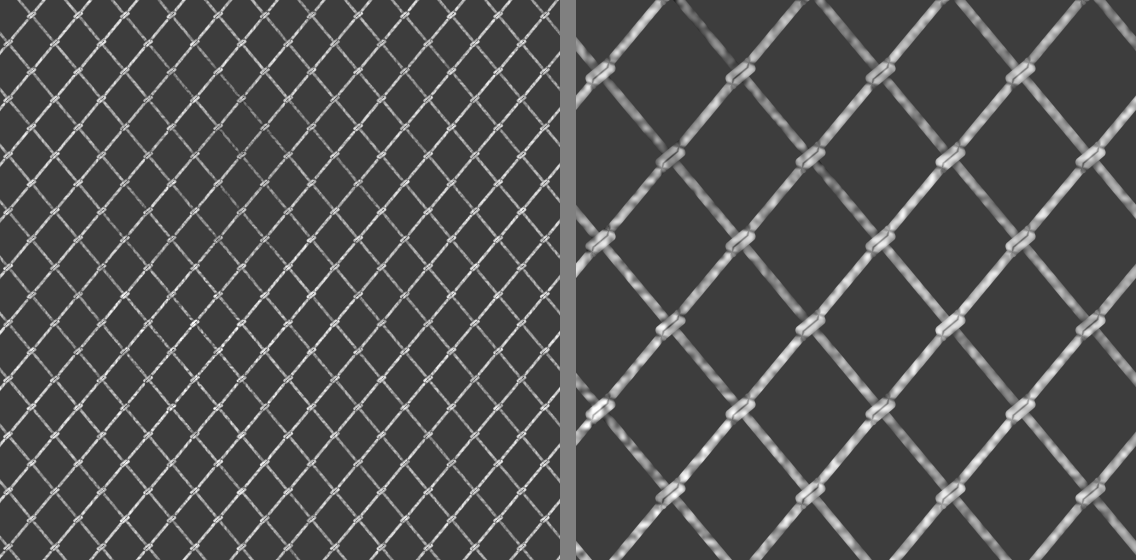
Left, the full canvas; right, a detail of the centre.
This pattern is drawn by a WebGL 1 fragment shader. Its source:

```glsl
precision highp float;
// Chain-link fence on a flat dark ground: bright rising wires hook around each
// other at every joint, dimmer falling wires pass behind them. Skewed lattice
// coordinates find the nearest joint; wrapped noise adds grain and worn patches.

uniform vec2 u_resolution;

#define CELLS vec2(12.0, 10.0)
#define JOINT_OFFSET vec2(0.175, 0.23)
#define WIRE_RADIUS 0.0028
#define GROUND 0.24
#define FRONT_LIGHT 0.81
#define BACK_LIGHT 0.69
#define GRAIN 0.30
#define GRAIN_CELLS 288.0
#define WORN_SPOT vec2(0.38, 0.73)
#define ROUGH_SPOT vec2(0.34, 0.37)

float hash(vec2 p) {
  vec3 q = fract(vec3(p.xyx) * 0.1031);
  q += dot(q, q.yzx + 33.33);
  return fract((q.x + q.y) * q.z);
}

// Value noise that repeats after n cells
float wrapNoise(vec2 uv, float n) {
  vec2 p = uv * n;
  vec2 i = floor(p);
  vec2 f = fract(p);
  f = f * f * (3.0 - 2.0 * f);
  vec2 lo = mod(i, n);
  vec2 hi = mod(i + 1.0, n);
  return mix(mix(hash(lo), hash(vec2(hi.x, lo.y)), f.x),
             mix(hash(vec2(lo.x, hi.y)), hash(hi), f.x), f.y);
}

// Soft round patch that repeats with the canvas
float wrapSpot(vec2 uv, vec2 center) {
  vec2 c = cos(6.2831853 * (uv - center));
  return exp(-2.0 * (2.0 - c.x - c.y));
}

float segmentDistance(vec2 p, vec2 a, vec2 b) {
  vec2 ab = b - a;
  return length(p - a - ab * clamp(dot(p - a, ab) / dot(ab, ab), 0.0, 1.0));
}

// Half of a rising wire, ending in a hook; lengths in wire radii
float hookDistance(vec2 p) {
  vec2 bend = vec2(-3.5, 0.0);
  vec2 turn = vec2(2.2, -1.05);
  float d = segmentDistance(p, vec2(-16.0, 0.0), bend);
  d = min(d, segmentDistance(p, bend, turn));
  return min(d, segmentDistance(p, turn, vec2(3.0, 0.2)));
}

// Random tone per wire segment, from its midpoint on the skewed lattice
float segmentTone(vec2 skewed) {
  vec2 middle = vec2(skewed.x + skewed.y, skewed.y - skewed.x) * 0.5;
  return hash(mod(middle, CELLS) * 4.0 + 7.0);
}

// Round wire profile, darker toward the rim
float profile(float d) {
  return 1.0 - 0.28 * min(d * d, 1.0);
}

float coverage(float d, float blur) {
  return 1.0 - smoothstep(1.0 - blur, 1.0 + blur, d);
}

void main() {
  vec2 uv = gl_FragCoord.xy / u_resolution;
  float blur = 0.7 / (min(u_resolution.x, u_resolution.y) * WIRE_RADIUS);

  // Joints lie at whole skewed coordinates
  vec2 q = uv * CELLS - JOINT_OFFSET;
  vec2 skewed = vec2(q.x - q.y, q.x + q.y);
  vec2 joint = floor(skewed + 0.5);
  vec2 f = skewed - joint;

  // Position around the joint, along and across the rising wire
  vec2 local = vec2(f.x + f.y, f.y - f.x) * 0.5 / CELLS / WIRE_RADIUS;
  vec2 along = normalize(1.0 / CELLS);
  vec2 p = vec2(dot(local, along), dot(local, vec2(-along.y, along.x)));

  // Distances to both hooks and to the falling wire
  float lowerHook = hookDistance(p);
  float upperHook = hookDistance(-p);
  float front = min(lowerHook, upperHook);
  float back = abs(f.y) / length(CELLS) / WIRE_RADIUS;

  // Grain and wear
  float worn = wrapSpot(uv, WORN_SPOT);
  float rough = wrapSpot(uv, ROUGH_SPOT);
  float grain = (wrapNoise(uv, GRAIN_CELLS) - 0.5) * GRAIN * (1.0 + 0.8 * rough);
  float patches = (wrapNoise(uv, 9.0) - 0.5) * 0.08;
  float frontTone = segmentTone(joint + vec2(0.0, lowerHook < upperHook ? -0.5 : 0.5));
  float backTone = segmentTone(joint + vec2(f.x < 0.0 ? -0.5 : 0.5, 0.0));

  // Light on each wire, with a crease between hooks and a shadow behind them
  float crease = mix(0.68, 1.0, smoothstep(0.0, 0.7, abs(lowerHook - upperHook)));
  float frontLight = FRONT_LIGHT * profile(front) * crease + grain + patches;
  frontLight -= 0.05 * frontTone + 0.16 * worn * frontTone;
  float shadow = mix(0.75, 1.0, smoothstep(1.0, 2.6, front));
  float backLight = BACK_LIGHT * profile(back) * shadow + grain + patches;
  backLight -= 0.08 * backTone + 0.26 * worn * backTone;

  float shade = mix(GROUND, backLight, coverage(back, blur) * 0.95);
  shade = mix(shade, frontLight, coverage(front, blur));
  gl_FragColor = vec4(vec3(clamp(shade, 0.0, 1.0)), 1.0);
}
```
